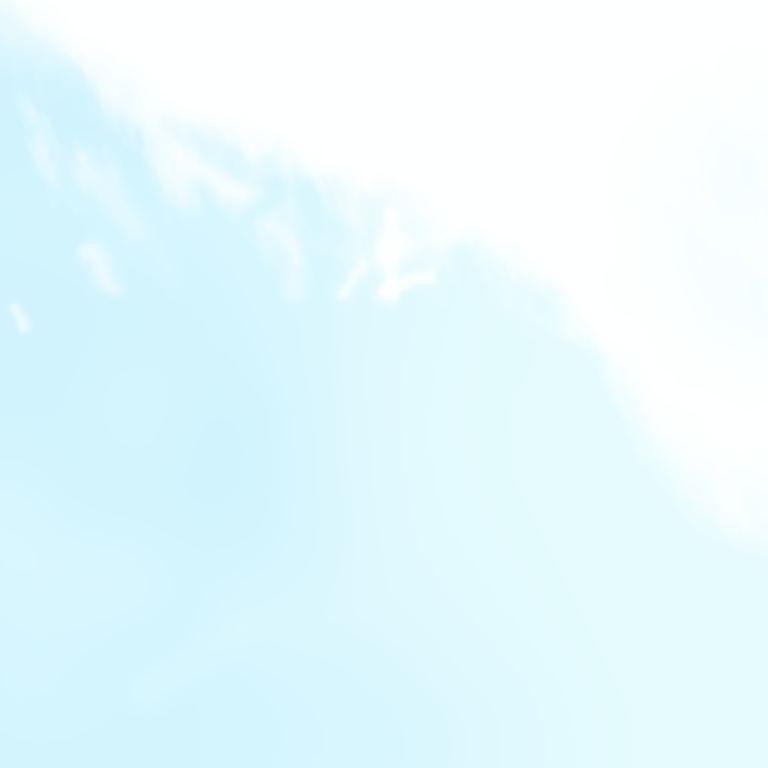
This texture is drawn by a WebGL 1 fragment shader. Its source:

```glsl
precision highp float;
// Pale cyan sky under a bright, wispy white cloud bank that slopes down to the right.

#define DEEP_SKY vec3(0.815, 0.953, 0.993)
#define PALE_SKY vec3(0.900, 0.985, 0.998)
#define CLOUD_WHITE vec3(0.996, 1.0, 1.0)
#define EDGE_HEIGHT 0.955
#define EDGE_SLOPE 0.445
#define EDGE_DROP 0.17
#define EDGE_ROUGHNESS 0.11
#define WISP_STRENGTH 0.62
#define HAZE_STRENGTH 0.55

uniform vec2 u_resolution;

float hash(vec2 p) {
  vec3 q = fract(vec3(p.xyx) * 0.1031);
  q += dot(q, q.yzx + 33.33);
  return fract((q.x + q.y) * q.z);
}

float noise(vec2 p) {
  vec2 cell = floor(p);
  vec2 f = fract(p);
  f = f * f * (3.0 - 2.0 * f);
  float low = mix(hash(cell), hash(cell + vec2(1.0, 0.0)), f.x);
  float high = mix(hash(cell + vec2(0.0, 1.0)), hash(cell + vec2(1.0, 1.0)), f.x);
  return mix(low, high, f.y);
}

float fbm(vec2 p) {
  float sum = 0.0;
  float weight = 0.5;
  for (int i = 0; i < 5; i++) {
    sum += weight * noise(p);
    p = mat2(1.6, 1.2, -1.2, 1.6) * p + 7.3;
    weight *= 0.5;
  }
  return sum / 0.97;
}

// Soft elliptical glow
float glow(vec2 p, vec2 center, vec2 radius) {
  vec2 d = (p - center) / radius;
  return exp(-dot(d, d));
}

// Soft stroke between two points
float stroke(vec2 p, vec2 a, vec2 b, float width) {
  vec2 ab = b - a;
  float t = clamp(dot(p - a, ab) / dot(ab, ab), 0.0, 1.0);
  float d = length(p - a - ab * t) / width;
  return exp(-d * d);
}

vec3 skyColor(vec2 p) {
  float drift = fbm(p * 3.0) - 0.5;
  float paleness = smoothstep(0.05, 0.85, p.x + 0.10 * drift);
  paleness += 0.16 * glow(p, vec2(0.53, 0.42), vec2(0.16, 0.2));
  paleness -= 0.20 * glow(p, vec2(0.31, 0.41), vec2(0.09, 0.12));
  paleness -= 0.25 * glow(p, vec2(0.56, 0.03), vec2(0.2, 0.13));
  paleness += 0.15 * glow(p, vec2(0.15, 0.72), vec2(0.2, 0.08));

  // Thin haze in the lower left
  float haze = 0.75 * glow(p, vec2(0.0, 0.31), vec2(0.09, 0.11));
  haze += 0.40 * glow(p, vec2(0.18, 0.46), vec2(0.07, 0.08));
  haze += 0.60 * glow(p, vec2(0.15, 0.25), vec2(0.11, 0.08));
  haze += 0.80 * glow(p, vec2(0.04, 0.11), vec2(0.12, 0.13));
  haze += 0.50 * stroke(p, vec2(0.19, 0.10), vec2(0.31, 0.18), 0.025);
  haze += 0.45 * glow(p, vec2(0.36, 0.20), vec2(0.08, 0.06));
  paleness += HAZE_STRENGTH * haze * (0.75 + 0.6 * drift);
  return mix(DEEP_SKY, PALE_SKY, clamp(paleness, 0.0, 1.15));
}

float cloudCover(vec2 p) {
  float edge = EDGE_HEIGHT - EDGE_SLOPE * p.x;
  edge -= EDGE_DROP * smoothstep(0.72, 0.88, p.x);
  float rough = fbm(p * vec2(13.0, 10.0)) - 0.5;
  float height = p.y - edge + EDGE_ROUGHNESS * rough;
  float softness = mix(0.075, 0.03, smoothstep(0.0, 0.4, p.x));
  softness += 0.05 * smoothstep(0.72, 0.9, p.x);
  float bank = smoothstep(-softness, softness, height);

  // Pale opening at the right side
  float opening = glow(p, vec2(1.0, 0.70), vec2(0.12, 0.14));
  bank *= 1.0 - 0.65 * opening * (0.8 + 0.9 * rough);

  // Steep streaks hanging below the bank
  float depth = mix(0.27, 0.07, smoothstep(0.05, 0.7, p.x));
  float band = smoothstep(-depth, -0.25 * depth, height);
  float streaks = fbm(vec2(p.x * 19.0 + p.y * 6.0, p.y * 9.0) + 3.0);
  float wisps = WISP_STRENGTH * band * smoothstep(0.36, 0.72, streaks);

  // Brighter torn tufts
  vec2 q = p + 0.028 * (vec2(fbm(p * 24.0), fbm(p * 24.0 + 19.0)) - 0.5);
  float tufts = 0.75 * stroke(q, vec2(0.24, 0.79), vec2(0.31, 0.75), 0.022);
  tufts += 0.85 * stroke(q, vec2(0.505, 0.72), vec2(0.505, 0.62), 0.014);
  tufts += 0.80 * stroke(q, vec2(0.50, 0.625), vec2(0.56, 0.635), 0.010);
  tufts += 0.70 * stroke(q, vec2(0.448, 0.62), vec2(0.475, 0.65), 0.011);
  tufts += 0.55 * stroke(q, vec2(0.51, 0.68), vec2(0.58, 0.69), 0.020);
  tufts += 0.55 * stroke(q, vec2(0.12, 0.67), vec2(0.145, 0.63), 0.014);
  tufts += 0.55 * stroke(q, vec2(0.022, 0.60), vec2(0.035, 0.575), 0.009);
  tufts += 0.35 * stroke(q, vec2(0.375, 0.70), vec2(0.388, 0.62), 0.011);
  tufts += 0.55 * glow(q, vec2(0.94, 0.45), vec2(0.05, 0.04));
  return 1.0 - (1.0 - bank) * (1.0 - wisps) * (1.0 - clamp(tufts, 0.0, 0.95));
}

void main() {
  vec2 p = gl_FragCoord.xy / u_resolution;
  vec3 color = mix(skyColor(p), CLOUD_WHITE, cloudCover(p));
  gl_FragColor = vec4(min(color, 1.0), 1.0);
}
```
